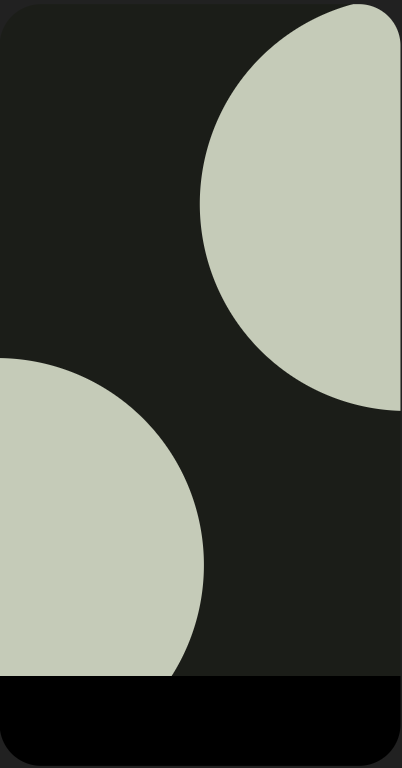
Write a WebGL 1 fragment shader that draws this background.

```glsl
precision highp float;
uniform vec2 u_resolution;

#define DARK vec3(0.106, 0.114, 0.094)
#define PALE vec3(0.773, 0.796, 0.722)
#define BAR vec3(0.0)
#define BORDER vec3(0.128, 0.128, 0.128)
#define DISC_RADIUS 0.2695
#define UPPER_DISC vec2(0.0062, 0.7344)
#define LOWER_DISC vec2(-0.0040, 0.2643)
#define BAR_TOP 0.1198
#define CARD_MIN vec2(-0.0005, 0.0028)
#define CARD_INSET vec2(0.0020, 0.0054)
#define CORNER_RADIUS 0.054

// Antialiased coverage of a signed distance in canvas heights
float coverage(float distanceToEdge) {
  return clamp(0.5 - distanceToEdge * u_resolution.y, 0.0, 1.0);
}

float disc(vec2 p, vec2 center) {
  return length(p - center) - DISC_RADIUS;
}

float roundedBox(vec2 p, vec2 lower, vec2 upper) {
  vec2 q = abs(p - 0.5 * (lower + upper)) - 0.5 * (upper - lower) + CORNER_RADIUS;
  return length(max(q, 0.0)) + min(max(q.x, q.y), 0.0) - CORNER_RADIUS;
}

void main() {
  vec2 p = gl_FragCoord.xy / u_resolution.y;
  vec2 canvas = vec2(u_resolution.x / u_resolution.y, 1.0);

  // Two discs, one anchored to each side
  float upper = disc(p, vec2(canvas.x, 0.0) + UPPER_DISC);
  float lower = disc(p, LOWER_DISC);
  vec3 color = mix(DARK, PALE, coverage(min(upper, lower)));

  // Bottom bar
  color = mix(color, BAR, coverage(p.y - BAR_TOP));

  // Rounded card over the border
  float card = roundedBox(p, CARD_MIN, canvas - CARD_INSET);
  color = mix(BORDER, color, coverage(card));

  gl_FragColor = vec4(color, 1.0);
}
```
